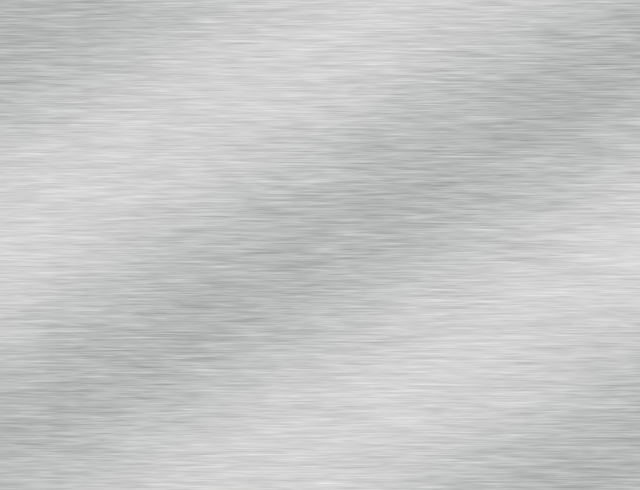
Give the GLSL for this texture, as a Shadertoy shader.

```glsl
// Brushed steel: hair-fine horizontal streaks over soft diagonal bands of light.

const vec3 SHADE_STEEL = vec3(0.708, 0.713, 0.714);
const vec3 LIGHT_STEEL = vec3(0.829, 0.829, 0.828);

// Diagonal sheen, in units of the canvas height
const vec2  BAND_CENTRE = vec2(0.653, 0.500);
const float BAND_SLOPE  = 0.60;
const float BAND_PERIOD = 0.81;
const float BAND_WOBBLE = 0.014;
const float BAND_BIAS   = 0.82;

// Streak layers: cells per canvas height along x and y
const vec2 FLECK_CELLS  = vec2(42.0, 440.0);
const vec2 HAIR_CELLS   = vec2(16.0, 480.0);
const vec2 GRAIN_CELLS  = vec2(18.0, 290.0);
const vec2 BRUSH_CELLS  = vec2(11.0, 140.0);
const vec2 SMUDGE_CELLS = vec2(7.0, 42.0);

const float FLECK_STRENGTH  = 0.022;
const float HAIR_STRENGTH   = 0.032;
const float GRAIN_STRENGTH  = 0.028;
const float BRUSH_STRENGTH  = 0.013;
const float SMUDGE_STRENGTH = 0.006;

// Streak contrast in the shaded and in the lit bands
const float SHADE_CONTRAST = 1.15;
const float LIGHT_CONTRAST = 0.85;

vec3 hash3(vec2 cell) {
    vec3 h = fract(cell.xyx * vec3(0.1031, 0.1030, 0.0973));
    h += dot(h, h.yxz + 33.33);
    return fract((h.xxy + h.yzz) * h.zyx);
}

// Cellular noise: each cell holds one tapered streak, light or dark
float streaks(vec2 p, vec2 cells, float seed) {
    vec2 q = p * cells;
    vec2 home = floor(q);
    float sum = 0.0;
    for (int j = -1; j <= 1; j++) {
        for (int i = -1; i <= 1; i++) {
            vec2 cell = home + vec2(i, j);
            vec3 h = hash3(cell + seed);
            vec2 offset = q - cell - h.xy;
            float falloff = max(1.0 - dot(offset, offset), 0.0);
            sum += (2.0 * h.z - 1.0) * falloff * falloff;
        }
    }
    // Fade layers too fine for the canvas to resolve
    return sum * smoothstep(0.3, 0.8, iResolution.y / cells.y);
}

// 0 in the shaded bands, 1 in the lit ones
float sheen(vec2 p, float smudge) {
    vec2 d = p - BAND_CENTRE;
    float across = d.y - BAND_SLOPE * d.x + BAND_WOBBLE * smudge;
    float wave = 0.5 - 0.5 * cos(6.28319 * across / BAND_PERIOD);
    return pow(max(wave, 0.0), BAND_BIAS);
}

void mainImage(out vec4 fragColor, in vec2 fragCoord) {
    vec2 p = fragCoord / iResolution.y;

    // Streaks from broad smudges down to single hairs and flecks
    float smudge = streaks(p, SMUDGE_CELLS, 11.0);
    float relief = SMUDGE_STRENGTH * smudge
                 + BRUSH_STRENGTH * streaks(p, BRUSH_CELLS, 37.0)
                 + GRAIN_STRENGTH * streaks(p, GRAIN_CELLS, 71.0)
                 + HAIR_STRENGTH * streaks(p, HAIR_CELLS, 113.0)
                 + FLECK_STRENGTH * streaks(p, FLECK_CELLS, 167.0);

    // Light bands, then the brushed relief on top
    float light = sheen(p, smudge);
    vec3 steel = mix(SHADE_STEEL, LIGHT_STEEL, light);
    steel += relief * mix(SHADE_CONTRAST, LIGHT_CONTRAST, light);

    fragColor = vec4(clamp(steel, 0.0, 1.0), 1.0);
}
```
